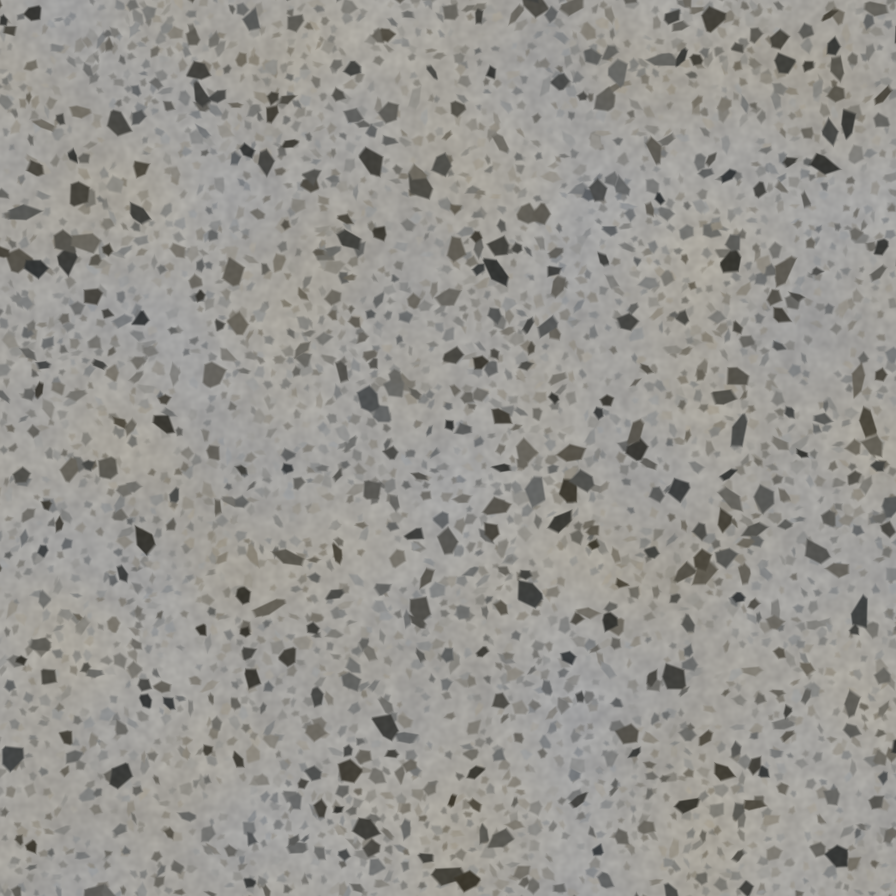
Write a Shadertoy shader that draws this texture.

```glsl
#define PASTE_LIGHT vec3(0.675, 0.668, 0.648)
#define PASTE_SHADE vec3(0.595, 0.588, 0.575)
#define CHIP_DARK   vec3(0.205, 0.205, 0.190)
#define EDGE_SOFT   0.0019
#define FINE_CELLS  66.0
#define MID_CELLS   49.0
#define DARK_CELLS  35.0
#define CLUSTERING  0.9
#define TINT        0.030

const float TAU = 6.2831853;

vec2 hash2(vec2 p) {
    vec3 q = fract(vec3(p.xyx) * vec3(0.1031, 0.1030, 0.0973));
    q += dot(q, q.yzx + 33.33);
    return fract((q.xx + q.yz) * q.zy);
}

float gradientDot(vec2 cell, vec2 offset) {
    float angle = TAU * hash2(cell + 71.0).x;
    return dot(vec2(cos(angle), sin(angle)), offset);
}

float gradientNoise(vec2 p) {
    vec2 i = floor(p), f = fract(p);
    vec2 u = f * f * f * (f * (f * 6.0 - 15.0) + 10.0);
    vec2 e = vec2(0.0, 1.0);
    return mix(mix(gradientDot(i, f), gradientDot(i + e.yx, f - e.yx), u.x),
               mix(gradientDot(i + e, f - e), gradientDot(i + 1.0, f - 1.0), u.x), u.y);
}

// Distance to a crushed stone: randomly cut sides inside a round bound
float stoneDistance(vec2 p, float radius, vec2 id) {
    float d = length(p) - 1.3 * radius;
    for (int i = 0; i < 5; i++) {
        vec2 rnd = hash2(id + float(i) * 17.3);
        float angle = (float(i) + 0.7 * (rnd.x - 0.5)) * TAU / 5.0;
        float side = radius * mix(0.65, 1.1, rnd.y);
        d = max(d, dot(p, vec2(cos(angle), sin(angle))) - side);
    }
    return d;
}

// One layer of scattered stones; tones holds the range of opacity
vec3 addStones(vec3 color, vec2 uv, float cells, float share, vec2 radii, vec2 tones, float seed) {
    vec2 p = uv * cells + seed;
    vec2 base = floor(p);
    float soft = EDGE_SOFT * cells;
    for (int y = -1; y <= 1; y++)
    for (int x = -1; x <= 1; x++) {
        vec2 cell = base + vec2(x, y);
        vec2 id = cell + seed * 3.0;
        vec2 place = hash2(id), look = hash2(id + 131.0), form = hash2(id + 257.0);
        float crowd = 1.0 + CLUSTERING * gradientNoise((cell - seed) / cells * 8.0 + seed);
        if (look.x > share * crowd) continue;

        vec2 q = p - cell - mix(vec2(0.1), vec2(0.9), place);
        float turn = TAU * form.x;
        q = mat2(cos(turn), sin(turn), -sin(turn), cos(turn)) * q;
        float stretch = mix(1.0, 1.5, form.y * form.y);
        q *= vec2(stretch, 1.0 / stretch);

        vec2 grade = hash2(id + 389.0);
        float radius = mix(radii.x, radii.y, grade.x * grade.x);
        float cover = 1.0 - smoothstep(-soft, soft, stoneDistance(q, radius, id));
        float tone = mix(tones.x, tones.y, grade.y);
        vec3 stone = mix(PASTE_LIGHT, CHIP_DARK, tone);
        stone += TINT * (look.y - 0.5) * vec3(1.0, 0.2, -1.0);
        color = mix(color, stone, cover);
    }
    return color;
}

void mainImage(out vec4 fragColor, in vec2 fragCoord) {
    vec2 uv = fragCoord / iResolution.y;

    // Cloudy cement paste
    float cloud = gradientNoise(uv * 6.0) * 0.4
                + gradientNoise(uv * 38.0 + 9.0) * 0.6
                + gradientNoise(uv * 95.0 + 4.0) * 0.5;
    vec3 color = mix(PASTE_SHADE, PASTE_LIGHT, clamp(0.62 + cloud, 0.0, 1.15));

    // Stones from faint and small to dark and large
    color = addStones(color, uv, FINE_CELLS, 0.60, vec2(0.20, 0.44), vec2(0.08, 0.38), 11.0);
    color = addStones(color, uv, MID_CELLS, 0.50, vec2(0.18, 0.42), vec2(0.18, 0.62), 37.0);
    color = addStones(color, uv, DARK_CELLS, 0.30, vec2(0.19, 0.48), vec2(0.55, 1.0), 59.0);

    // Broad warm and cool stains, faint surface grain
    color += TINT * gradientNoise(uv * 7.0 + 23.0) * vec3(0.7, 0.2, -0.9);
    color += 0.025 * gradientNoise(uv * 150.0);
    fragColor = vec4(color, 1.0);
}
```
